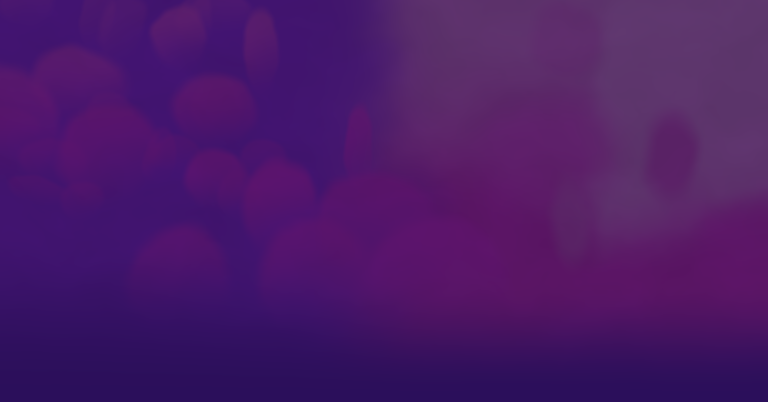
Write a WebGL 1 fragment shader that draws this background.

```glsl
precision highp float;
// Billowing violet and magenta ink smoke under a pale mauve haze, sinking into indigo.
uniform vec2 u_resolution;

const vec3 INDIGO  = vec3(0.255, 0.078, 0.435);
const vec3 DEEP    = vec3(0.170, 0.060, 0.355);
const vec3 MAGENTA = vec3(0.368, 0.078, 0.420);
const vec3 WINE    = vec3(0.355, 0.082, 0.395);
const vec3 PLUM    = vec3(0.370, 0.125, 0.415);
const vec3 MAUVE   = vec3(0.365, 0.215, 0.425);
const float WARP = 0.075;        // how far the smoke outlines wander
const float PUFF_EDGE = 0.16;    // softness of a billow rim
const float PUFF_OPACITY = 0.72;
const float GRAIN = 0.022;       // strength of the fine mottling

float hash(vec2 p) {
  p = fract(p * vec2(0.1031, 0.1137));
  p += dot(p, p.yx + 33.33);
  return fract((p.x + p.y) * p.x * 7.13);
}

float noise(vec2 p) {
  vec2 i = floor(p), f = fract(p);
  f = f * f * (3.0 - 2.0 * f);
  return mix(mix(hash(i), hash(i + vec2(1.0, 0.0)), f.x),
             mix(hash(i + vec2(0.0, 1.0)), hash(i + vec2(1.0, 1.0)), f.x), f.y);
}

float fbm(vec2 p) {
  float sum = 0.0, gain = 0.5;
  for (int i = 0; i < 4; i++) {
    sum += gain * noise(p);
    p = mat2(1.6, 1.2, -1.2, 1.6) * p + 17.3;
    gain *= 0.5;
  }
  return sum;
}

// Soft ellipse: 1 inside, 0 outside.
float blob(vec2 p, vec2 centre, vec2 radius, float soft) {
  return 1.0 - smoothstep(1.0 - soft, 1.0 + soft, length((p - centre) / radius));
}

// A billow with a clear upper rim that dissolves downwards.
vec3 puff(vec3 col, vec2 p, vec2 centre, vec2 radius) {
  vec2 q = (p - centre) / radius;
  float cover = blob(p, centre, radius, PUFF_EDGE);
  float lit = smoothstep(-1.3, 0.7, q.y - 0.25 * q.x);
  vec3 tint = mix(MAGENTA, PLUM, smoothstep(0.65, 1.0, p.y));
  tint = mix(INDIGO, tint, smoothstep(0.08, 0.58, p.y + 0.12 * p.x));
  return mix(col, tint, cover * lit * PUFF_OPACITY);
}

// Small billows scattered over the left half.
vec3 scatterPuffs(vec3 col, vec2 p) {
  for (int i = 0; i < 16; i++) {
    float k = float(i);
    vec2 centre = vec2(0.75 * fract(k * 0.618 + 0.1), 1.0 - 0.6 * fract(k * 0.381 + k * k * 0.07));
    vec2 radius = 0.035 + 0.045 * vec2(hash(vec2(k, 3.0)), hash(vec2(k, 9.0)));
    col = mix(col, puff(col, p, centre, radius), 0.45);
  }
  return col;
}

void main() {
  vec2 p = gl_FragCoord.xy / u_resolution.y;
  p.x *= 1.92 * u_resolution.y / u_resolution.x;
  vec2 drift = vec2(fbm(p * 4.5), fbm(p * 4.5 + 41.0)) - 0.47;
  vec2 w = p + WARP * drift;
  vec2 s = p + 2.5 * WARP * drift;

  // Indigo on the left turning to wine on the right
  vec3 col = mix(INDIGO, WINE, smoothstep(0.78, 1.16, s.x + 0.12 * (0.5 - p.y)));

  // Diffuse haze from above
  float haze = smoothstep(0.48, 1.0, s.y + 0.05 * p.x) * smoothstep(0.68, 1.15, s.x);
  col = mix(col, MAUVE, 0.85 * haze);

  // Clear pale air on the right, bounded by smoke
  float air = smoothstep(1.46, 1.56, s.x + 0.10 * (0.75 - p.y));
  air *= smoothstep(0.33, 0.58, s.y + 0.12 * (1.75 - p.x));
  col = mix(col, MAUVE, 0.85 * air);
  col = mix(col, PLUM, 0.55 * blob(w, vec2(1.40, 0.62), vec2(0.14, 0.12), 0.6));
  col = mix(col, PLUM, 0.30 * blob(w, vec2(1.41, 0.90), vec2(0.10, 0.09), 0.25));
  col = mix(col, WINE, 0.55 * blob(w, vec2(1.68, 0.61), vec2(0.065, 0.10), 0.4));
  col = mix(col, WINE, 0.80 * blob(w, vec2(1.90, 0.36), vec2(0.18, 0.14), 0.35));
  col = mix(col, MAUVE, 0.40 * blob(w, vec2(1.43, 0.45), vec2(0.040, 0.10), 0.5));

  // Dark valley between the billows and the haze
  col = mix(col, INDIGO, 0.65 * blob(w, vec2(0.80, 0.80), vec2(0.15, 0.26), 0.6));

  // Billows, from back to front
  col = scatterPuffs(col, w);
  col = puff(col, w, vec2(0.46, 0.90), vec2(0.065, 0.08));
  col = puff(col, w, vec2(0.66, 0.87), vec2(0.045, 0.11));
  col = puff(col, w, vec2(0.21, 0.80), vec2(0.12, 0.10));
  col = puff(col, w, vec2(0.03, 0.68), vec2(0.13, 0.15));
  col = puff(col, w, vec2(0.53, 0.72), vec2(0.11, 0.09));
  col = puff(col, w, vec2(0.27, 0.62), vec2(0.11, 0.13));
  col = puff(col, w, vec2(0.91, 0.64), vec2(0.035, 0.11));
  col = puff(col, w, vec2(0.54, 0.55), vec2(0.09, 0.08));
  col = puff(col, w, vec2(0.71, 0.48), vec2(0.09, 0.12));
  col = puff(col, w, vec2(0.93, 0.45), vec2(0.13, 0.13));
  col = puff(col, w, vec2(0.45, 0.30), vec2(0.13, 0.13));
  col = puff(col, w, vec2(0.80, 0.31), vec2(0.14, 0.14));
  col = puff(col, w, vec2(1.10, 0.31), vec2(0.17, 0.13));

  // Sink into deep indigo at the bottom, higher on the left
  float rise = mix(0.46, 0.30, smoothstep(0.0, 1.2, p.x));
  float depth = 1.0 - smoothstep(0.02, rise, p.y + 0.25 * WARP * drift.y);
  col = mix(col, DEEP, depth);

  // Streaky mottling
  col *= 1.0 + GRAIN * 4.0 * (fbm(s * vec2(7.0, 11.0)) - 0.47) * (1.0 - depth);
  gl_FragColor = vec4(col, 1.0);
}
```
